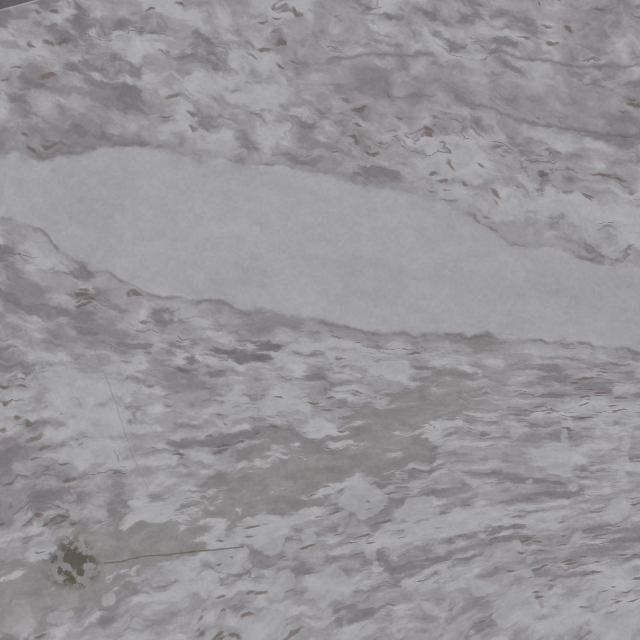
Write a WebGL 1 fragment shader that draws this texture.

```glsl
precision highp float;
uniform vec2 u_resolution;

const vec3 PALE = vec3(0.640, 0.640, 0.652);
const vec3 MID = vec3(0.592, 0.582, 0.598);
const vec3 SHADE = vec3(0.540, 0.524, 0.536);
const vec3 MATRIX = vec3(0.528, 0.514, 0.515);
const vec3 VIOLET = vec3(0.455, 0.440, 0.455);
const vec3 BROWN = vec3(0.415, 0.370, 0.350);
const vec3 OLIVE = vec3(0.370, 0.352, 0.318);

float hash(vec2 p) {
  vec3 q = fract(vec3(p.xyx) * 0.1031);
  q += dot(q, q.yzx + 33.33);
  return fract((q.x + q.y) * q.z);
}

float noise(vec2 p) {
  vec2 i = floor(p), f = fract(p);
  f = f * f * (3.0 - 2.0 * f);
  float low = mix(hash(i), hash(i + vec2(1.0, 0.0)), f.x);
  float high = mix(hash(i + vec2(0.0, 1.0)), hash(i + 1.0), f.x);
  return mix(low, high, f.y);
}

float fbm(vec2 p) {
  float sum = 0.0, gain = 0.52;
  for (int i = 0; i < 5; i++) {
    sum += gain * noise(p);
    p = mat2(1.6, 1.2, -1.2, 1.6) * p + 7.3;
    gain *= 0.5;
  }
  return sum;
}

// Stretched noise whose octaves keep the direction of the grain
float streaks(vec2 p) {
  float sum = 0.0, gain = 0.5;
  for (int i = 0; i < 5; i++) {
    sum += gain * noise(p);
    p = p * 2.03 + 11.7;
    gain *= 0.54;
  }
  return sum;
}

float inside(float d, float soft) {
  return 1.0 - smoothstep(-soft, soft, d);
}

float ridge(float value, float width) {
  return 1.0 - smoothstep(0.0, width, abs(value - 0.5));
}

float segment(vec2 p, vec2 a, vec2 b) {
  vec2 ab = b - a;
  return length(p - a - ab * clamp(dot(p - a, ab) / dot(ab, ab), 0.0, 1.0));
}

// Scattered fragments, one per occupied cell
float fragments(vec2 p, float presence, float soft) {
  vec2 cell = floor(p);
  float cover = 0.0;
  for (int y = -1; y <= 1; y++) {
    for (int x = -1; x <= 1; x++) {
      vec2 id = cell + vec2(float(x), float(y));
      vec2 centre = id + 0.2 + 0.6 * vec2(hash(id + 5.1), hash(id + 19.7));
      float radius = mix(0.15, 0.48, hash(id + 41.3));
      float shown = step(hash(id + 67.9), presence);
      cover = max(cover, shown * inside(length(p - centre) - radius, soft));
    }
  }
  return cover;
}

void main() {
  vec2 p = gl_FragCoord.xy / u_resolution;
  vec2 warp = vec2(fbm(p * 10.0 + 3.0), fbm(p * 10.0 + 31.0)) - 0.5;
  vec2 fray = vec2(fbm(p * 42.0 + 13.0), fbm(p * 42.0 + 61.0)) - 0.5;
  vec2 w = p + 0.04 * warp + 0.018 * fray;
  float tilt = mix(-0.38, 0.22, smoothstep(0.0, 0.6, p.y));
  vec2 flow = vec2(w.x, w.y + w.x * tilt) + 2.0;

  // Mottled ground: blotches, ragged wisps and dark smudges
  float fine = streaks(flow * vec2(32.0, 58.0));
  float tone = 0.58 * streaks(flow * vec2(7.0, 14.0)) + 0.42 * fine;
  vec3 color = mix(SHADE, MID, smoothstep(0.36, 0.50, tone));
  color = mix(color, PALE, smoothstep(0.50, 0.64, tone));
  color += 0.10 * (fine - 0.5);
  float patches = smoothstep(0.44, 0.62, fbm(p * 8.0 + 50.0));
  float wisps = ridge(streaks(flow * vec2(5.0, 14.0) + 17.0), 0.025);
  float broken = smoothstep(0.40, 0.58, fbm(p * 38.0 + 90.0));
  color = mix(color, mix(VIOLET, BROWN, 0.3), 0.7 * wisps * patches * broken);
  float smudge = smoothstep(0.57, 0.70, streaks(flow * vec2(15.0, 34.0) + 37.0));
  color = mix(color, VIOLET, 0.65 * smudge * (1.0 - smoothstep(0.46, 0.58, tone)));

  // Violet bed at the upper right
  float right = smoothstep(0.42, 0.6, p.x);
  float bed = inside(abs(w.y - 0.935 + 0.11 * w.x) - 0.04, 0.04) * right;
  color = mix(color, SHADE - 0.01 + 0.12 * (fine - 0.5), 0.6 * bed);
  float seam = min(abs(w.y - 0.925 + 0.02 * w.x), abs(w.y - 0.96 + 0.17 * w.x));
  float seamGap = smoothstep(0.35, 0.6, noise(flow * vec2(14.0, 30.0)));
  color = mix(color, VIOLET, 0.9 * inside(seam - 0.002, 0.005) * right * seamGap);

  // Grey matrix rising to the right, with pale fragments
  float matrixEdge = abs(w.y - 0.055 - 0.43 * w.x) - 0.052 + 0.25 * (tone - 0.5);
  float matrixMask = inside(matrixEdge, 0.01) * (1.0 - smoothstep(0.65, 0.85, p.x));
  vec3 matrixColor = MATRIX + 0.10 * (fine - 0.5) + 0.06 * (fbm(p * 12.0) - 0.5);
  color = mix(color, matrixColor, 0.9 * matrixMask);
  float lower = inside(w.y - 0.02 - 0.4 * w.x, 0.03);
  vec2 chip = p + 0.05 * warp + 0.025 * fray;
  float chips = max(fragments(chip * vec2(13.0, 17.0), 0.28, 0.05),
                    fragments(chip * vec2(32.0, 40.0) + 8.0, 0.25, 0.1));
  color = mix(color, PALE + 0.08 * (fine - 0.5), 0.8 * chips * lower);

  // Broad pale band with a broken, stained rim
  float halfWidth = 0.045 + 0.065 * smoothstep(0.0, 0.25, p.x) - 0.05 * smoothstep(0.5, 1.0, p.x);
  float rim = abs(w.y - 0.71 + 0.2 * w.x) - halfWidth;
  float cloud = fbm(p * 9.0 + 70.0) - 0.5;
  vec3 bandColor = PALE - 0.010 + 0.06 * cloud + 0.03 * (fine - 0.5);
  color = mix(color, bandColor, inside(rim, 0.007));
  float stain = inside(abs(rim - 0.005) - 0.002, 0.005) * broken;
  color = mix(color, mix(BROWN, VIOLET, 0.4), 0.75 * stain * smoothstep(0.3, 0.6, noise(p * 13.0)));
  float halo = smoothstep(0.0, 0.006, rim) * inside(rim - 0.018, 0.016);
  color = mix(color, SHADE - 0.02, 0.5 * halo * smoothstep(0.4, 0.6, fine));

  // Dark lens and small rusty flecks
  float lens = segment(w, vec2(0.29, 0.44), vec2(0.41, 0.452)) - 0.012 + 0.05 * (fine - 0.5);
  color = mix(color, VIOLET + 0.12 * (fine - 0.5), 0.85 * inside(lens, 0.007));
  vec2 ragged = flow + 0.012 * fray.yx;
  float flecks = fragments(ragged * vec2(42.0, 120.0), 0.10, 0.2);
  float fleckArea = smoothstep(0.0, 0.02, rim) * (1.0 - matrixMask);
  color = mix(color, BROWN, 0.7 * flecks * fleckArea * smoothstep(0.42, 0.65, noise(p * 11.0 + 4.0)));

  // Pitted spot and hairline cracks
  float pit = inside(length((w - vec2(0.115, 0.12)) * vec2(1.0, 1.3)) - 0.042, 0.018);
  color = mix(color, OLIVE, pit * smoothstep(0.36, 0.58, fbm(p * 95.0)));
  vec2 bent = p + 0.014 * warp + 0.004 * fray;
  float crack = segment(bent, vec2(0.165, 0.123), vec2(0.38, 0.146));
  color = mix(color, OLIVE, 0.75 * inside(crack - 0.001, 0.0015));
  float scratch = segment(bent, vec2(0.15, 0.45), vec2(0.23, 0.24));
  color = mix(color, SHADE, 0.6 * inside(scratch - 0.0008, 0.0015));

  // Slab joint in the upper left corner
  float joint = 0.984 + 0.27 * p.x - p.y;
  color = mix(color, VIOLET - 0.10 + 0.2 * cloud, inside(joint, 0.002));
  color = mix(color, PALE + 0.04, 0.8 * inside(abs(joint) - 0.001, 0.0015));

  // Fine surface grain
  color += 0.024 * (noise(p * 250.0) - 0.5) + 0.035 * (fbm(p * 70.0) - 0.5);
  gl_FragColor = vec4(color, 1.0);
}
```
